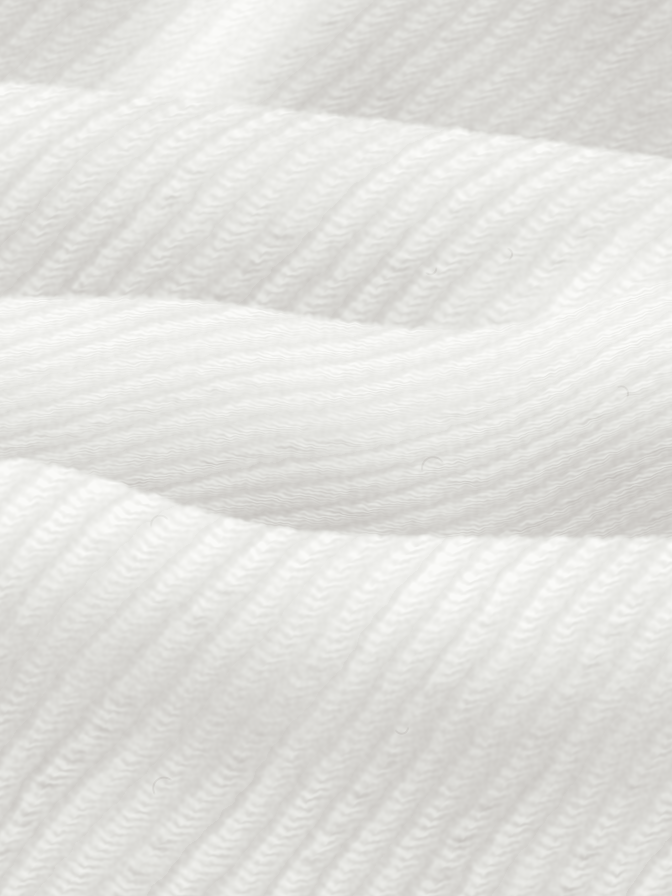
Give the GLSL for this texture, as a WebGL 1 fragment shader.

```glsl
precision highp float;
// White ribbed knit lying in four overlapping soft folds.
// Each fold hangs from a crest curve; depth below it drives the shading, and a
// sheared rib coordinate carries ridges, chevron stitches and pointelle holes.

uniform vec2 u_resolution;

#define SHADOW vec3(0.80, 0.79, 0.775)
#define MIDTONE vec3(0.89, 0.89, 0.875)
#define LIGHT vec3(0.96, 0.96, 0.95)
#define RIB_CONTRAST 0.30
#define STITCH_CONTRAST 0.24
#define STITCH_DENSITY 72.0
#define HOLE_DENSITY 21.0
#define HOLE_DEPTH 0.30
#define FUZZ 0.22
#define EDGE_SOFTNESS 0.004
#define HAIR_COUNT 7

const float TAU = 6.2831853;

float hash(vec2 p) {
  return fract(sin(dot(p, vec2(127.1, 311.7))) * 43758.55);
}

float gradientDot(vec2 cell, vec2 offset) {
  float angle = TAU * hash(cell);
  return dot(vec2(cos(angle), sin(angle)), offset);
}

// Gradient noise, roughly -0.7 to 0.7
float noise(vec2 p) {
  vec2 i = floor(p), f = fract(p);
  vec2 u = f * f * f * (f * (f * 6.0 - 15.0) + 10.0);
  vec2 e = vec2(1.0, 0.0);
  float low = mix(gradientDot(i, f), gradientDot(i + e.xy, f - e.xy), u.x);
  float high = mix(gradientDot(i + e.yx, f - e.yx), gradientDot(i + e.xx, f - e.xx), u.x);
  return mix(low, high, u.y);
}

float bump(float x, float width) {
  return exp(-x * x / (width * width));
}

// Tone offset of the knit; ribs lean sideways with depth and bend at the crest
float knit(vec2 p, float depth, float ribs, float lean, float bend, float focus) {
  float d = max(depth, 0.0);
  float slide = lean * d + bend * (1.0 - exp(-d * 25.0));
  float phase = (p.x + slide) * ribs + 0.18 * noise(p * 9.0) + 0.10 * noise(p * 45.0);
  float rib = floor(phase);
  float across = fract(phase) - 0.5;
  float along = d * length(vec2(1.0, lean)) + 0.02 * hash(vec2(rib, 3.0));

  // Rounded ridge, narrow groove and a fine lit edge
  float ridge = 0.55 * cos(TAU * across) + 0.25 * cos(2.0 * TAU * across + 0.8);
  float groove = bump(abs(across) - 0.5, 0.10);
  float litEdge = bump(across + 0.22, 0.09);
  float strength = 0.65 + 0.7 * hash(vec2(rib, 8.0));
  float tone = RIB_CONTRAST * strength * (0.6 * ridge - 0.4 * groove + 0.5 * litEdge);

  // Chevron stitches fade out toward the grooves
  float chevron = sin(TAU * (along * STITCH_DENSITY + 1.6 * abs(across)));
  float patchy = 0.7 + 0.7 * noise(p * 22.0 + 5.0);
  tone += STITCH_CONTRAST * chevron * bump(across, 0.32) * patchy;

  // Pointelle holes on every third rib, staggered between rows
  float holeRow = along * HOLE_DENSITY + 0.5 * mod(rib, 2.0);
  vec2 hole = vec2(across / 0.24, (fract(holeRow) - 0.5) / 0.22);
  float open = step(mod(rib, 3.0), 0.5) * step(0.35, hash(vec2(rib, floor(holeRow))));
  tone -= HOLE_DEPTH * open * exp(-dot(hole, hole)) * smoothstep(0.03, 0.10, d);
  return tone * focus;
}

// Thin curled fibres scattered over the cloth
float hairs(vec2 p, float aspect) {
  float ink = 0.0;
  for (int i = 0; i < HAIR_COUNT; i++) {
    float n = float(i);
    vec2 center = vec2(hash(vec2(n, 1.0)) * aspect, hash(vec2(n, 2.0)) * 0.75);
    vec2 q = p - center;
    float turn = TAU * hash(vec2(n, 4.0));
    float radius = mix(0.006, 0.013, hash(vec2(n, 5.0)));
    float arc = smoothstep(0.0, 0.004, dot(q, vec2(cos(turn), sin(turn))));
    ink += arc * (1.0 - smoothstep(0.0004, 0.0018, abs(length(q) - radius)));
  }
  return min(ink, 1.0);
}

void main() {
  vec2 p = gl_FragCoord.xy / u_resolution.y;
  float aspect = u_resolution.x / u_resolution.y;
  float x = p.x * 0.75 / aspect;

  // Depth below the three crest curves, with a slightly woolly outline
  float wool = 0.003 * noise(p * 60.0) + 0.002 * noise(p * 130.0);
  float upper = 0.909 - 0.085 * x - 0.04 * x * x - p.y + wool;
  float middle = 0.668 - 0.035 * smoothstep(0.15, 0.5, x)
    + 0.06 * smoothstep(0.52, 0.8, x) - p.y + wool;
  float lower = 0.40 + 0.087 * bump(x, 0.22) - p.y + wool;

  // Back fold, out of focus, with a bright slanting sheen
  float tone = 0.24 + 0.80 * bump(x - 0.2 - 0.8 * (p.y - 0.9), 0.10);
  tone += knit(p, 1.1 - p.y, 19.0, 1.1, 0.0, 0.55);

  // Upper fold, lit again where it meets the middle one on the right
  float fold = mix(0.86, 0.30, smoothstep(0.0, 0.21, upper));
  fold += 0.55 * bump(x - 0.64, 0.15) * bump(middle, 0.06);
  fold += knit(p, upper, 20.0, 0.85, 0.045, 0.85);
  tone = mix(tone, fold, smoothstep(-EDGE_SOFTNESS, EDGE_SOFTNESS, upper));

  // Middle fold, its ribs lying nearly flat
  fold = mix(0.92, 0.20, smoothstep(0.02, 0.23, middle));
  fold += knit(p, middle, 11.5, 3.3, 0.0, 0.75);
  tone = mix(tone, fold, smoothstep(-EDGE_SOFTNESS, EDGE_SOFTNESS, middle));

  // Lower fold, sharp at the crest and soft in its hollow
  fold = mix(0.88, 0.22, smoothstep(0.02, 0.24, lower)) + 0.20 * smoothstep(0.25, 0.42, lower);
  fold += knit(p, lower, 20.0, 0.7, 0.02, 1.0 - 0.55 * bump(lower - 0.21, 0.09));
  tone = mix(tone, fold, smoothstep(-EDGE_SOFTNESS, EDGE_SOFTNESS, lower));

  // Uneven light, yarn fuzz and loose fibres
  tone += 0.16 * noise(p * 5.0) + FUZZ * (0.5 * noise(p * 85.0) + 0.5 * noise(p * 170.0));
  tone -= 0.28 * hairs(p, aspect);

  vec3 color = mix(SHADOW, MIDTONE, clamp(tone * 2.0, -0.3, 1.0));
  color = mix(color, LIGHT, clamp(tone * 2.0 - 1.0, 0.0, 1.3));
  gl_FragColor = vec4(min(color, 1.0), 1.0);
}
```
